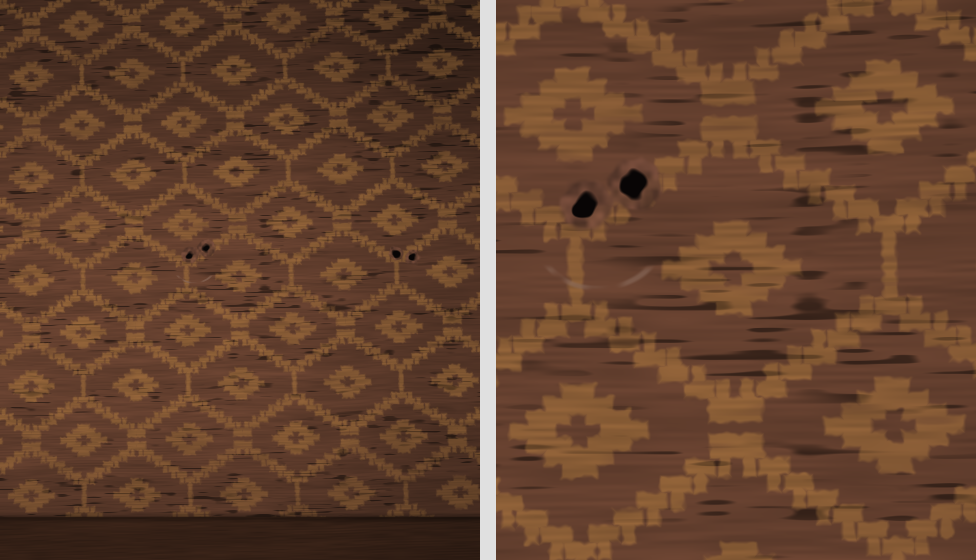
Left, the full canvas; right, a detail of the centre.
Write a Shadertoy shader that draws this pattern.

```glsl
// Worn wooden panel inlaid with a comb-toothed lattice and stepped diamonds.
// A gently warped grid is folded to a quarter cell, where boxes build the motif;
// noise adds grain and wear, then drilled holes and a dark lower ledge go on top.

float hash(vec2 p) {
    return fract(sin(dot(p, vec2(127.1, 311.7))) * 43758.5453);
}

float noise(vec2 p) {
    vec2 i = floor(p), f = fract(p);
    f = f * f * (3.0 - 2.0 * f);
    return mix(mix(hash(i), hash(i + vec2(1, 0)), f.x),
               mix(hash(i + vec2(0, 1)), hash(i + vec2(1, 1)), f.x), f.y);
}

float box(vec2 p, vec2 lo, vec2 hi) {
    vec2 d = abs(p - 0.5 * (lo + hi)) - 0.5 * (hi - lo);
    return length(max(d, 0.0)) + min(max(d.x, d.y), 0.0);
}

// Slightly tilted grid whose cells grow towards the bottom right
vec2 gridCoord(vec2 q) {
    float u = (q.x - 0.056) / (0.1775 + 0.0117 * q.y + 0.0045 * q.x);
    float y = q.y + (q.x - 0.055) * (0.035 - 0.03 * q.y);
    float t = (y - 0.1367) / 0.1771;
    return vec2(u, t * (1.0 - 0.0128 * t));
}

// Stair-stepped band with comb teeth, mirrored about each row of wide nodes
float lattice(vec2 g) {
    vec2 p = vec2(abs(fract(g.x + 0.5) - 0.5), abs(fract(g.y) - 0.5));
    float d = 1.0;
    for (int k = 0; k < 7; k++) {
        float s = float(k), base = 0.045 + 0.05 * s;
        float low = k == 0 ? 0.018 : base;
        float top = k == 6 ? 0.52 : base + 0.105;
        d = min(d, box(p, vec2(s / 13.0 - 0.01, low), vec2((s + 1.0) / 13.0 + 0.01, base + 0.052)));
        d = min(d, box(p, vec2((s + 0.23) / 13.0, low), vec2((s + 0.77) / 13.0, top)));
    }
    return d;
}

// Stepped diamond with a plus-shaped hole, on both halves of the staggered grid
float diamond(vec2 g) {
    vec2 a = abs(fract(g + 0.5) - 0.5), b = abs(fract(g) - 0.5);
    vec2 p = a.x + a.y < b.x + b.y ? a : b;
    float d = 1.0;
    for (int j = 0; j < 4; j++) {
        vec2 size = vec2(0.055 * float(j + 1), 0.146 - 0.04 * float(j));
        d = min(d, box(p, -size, size));
    }
    float hole = min(box(p, vec2(-0.068, -0.019), vec2(0.068, 0.019)),
                     box(p, vec2(-0.026, -0.05), vec2(0.026, 0.05)));
    return max(d, -hole);
}

void mainImage(out vec4 fragColor, in vec2 fragCoord) {
    vec2 q = vec2(fragCoord.x, iResolution.y - fragCoord.y) / iResolution.y;
    float px = 1.0 / iResolution.y;
    vec2 g = gridCoord(q);

    // Wood grain along the rows
    vec2 w = vec2(q.x, q.y + 0.02 * q.x + 0.006 * noise(q * 7.0));
    float fine = noise(w * vec2(28, 420));
    float broad = noise(w * vec2(5, 75));
    float pores = smoothstep(0.66, 0.88, noise(w * vec2(36, 300) + 40.0))
                * smoothstep(0.35, 0.7, noise(w * vec2(9, 45) + 9.0));

    // Soft light, brightest left of the middle
    float light = 1.1 - 0.36 * smoothstep(0.48, 0.0, q.y)
                - 0.2 * smoothstep(0.45, 0.86, q.x)
                - 0.16 * smoothstep(0.68, 0.93, q.y);
    vec3 col = vec3(0.355, 0.225, 0.165) * light * (0.86 + 0.14 * fine + 0.14 * broad);

    // Inlay with rough edges and patchy fading
    float d = min(lattice(g), diamond(g)) + 0.014 * (noise(q * 260.0) - 0.5);
    float aa = 5.0 * px + 0.005;
    float inlay = smoothstep(aa, -aa, d);
    float fade = 0.78 + 0.22 * noise(q * 13.0 + 3.0) - 0.2 * smoothstep(0.7, 0.92, q.y);
    fade *= 1.0 - 0.35 * smoothstep(0.7, 0.95, noise(w * vec2(22, 210) + 17.0));
    vec3 gold = vec3(0.53, 0.36, 0.205) * mix(light, 1.0, 0.4) * (0.9 + 0.17 * fine);
    col = mix(col, gold, inlay * fade);
    col *= 1.0 - pores * mix(0.45, 0.28, inlay);

    // Two pairs of drilled holes with splintered rims
    for (int i = 0; i < 4; i++) {
        float pair = float(i / 2), side = float(i % 2);
        vec2 c = vec2(0.3385 + 0.3685 * pair + 0.03 * side,
                      0.456 - 0.003 * pair + side * mix(-0.013, 0.007, pair));
        float r = length(q - c) + 0.005 * (noise(q * 150.0) - 0.5);
        float rim = mix(0.0155, 0.0125, pair);
        vec3 rimColor = vec3(0.42, 0.27, 0.21) * (0.65 + 0.55 * noise(q * 210.0));
        col = mix(col, rimColor, 0.85 * smoothstep(rim + 0.002, rim - 0.002, r));
        col = mix(col, vec3(0.03, 0.02, 0.02), smoothstep(0.0085, 0.0085 - 2.0 * px - 0.001, r));
    }

    // Pale curved scrape below the left pair
    vec2 s = (q - vec2(0.347, 0.482)) * vec2(1.0, 1.5);
    float scrape = smoothstep(0.0035, 0.0005, abs(length(s) - 0.033 - 0.003 * noise(q * 60.0)));
    scrape *= smoothstep(0.012, 0.02, s.y) * smoothstep(0.25, 0.7, noise(q * 90.0));
    col = mix(col, vec3(0.54, 0.42, 0.36), 0.6 * scrape);

    // Dark ledge along the bottom, with a shadowed lip
    vec3 ledge = vec3(0.205, 0.125, 0.085) * (0.85 + 0.2 * fine + 0.12 * broad);
    ledge *= 1.0 - 0.3 * smoothstep(0.935, 0.924, q.y) - 0.15 * smoothstep(0.5, 0.86, q.x);
    col *= 1.0 - 0.25 * smoothstep(0.912, 0.923, q.y);
    col = mix(col, ledge, smoothstep(-px, px, q.y - 0.923));

    fragColor = vec4(col, 1.0);
}
```
